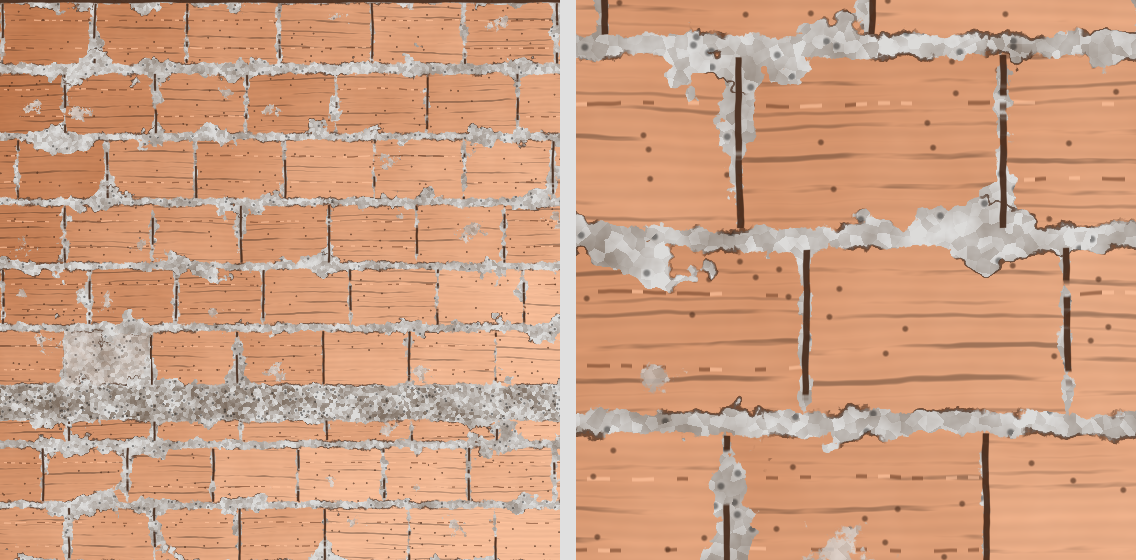
Left, the full canvas; right, a detail of the centre.
Write a WebGL 1 fragment shader that draws this texture.

```glsl
precision highp float;
// Wall of ribbed hollow clay bricks with ragged mortar and a rough concrete band.
uniform vec2 u_resolution;

const vec3 CLAY_DEEP = vec3(0.72, 0.45, 0.29);
const vec3 CLAY_PALE = vec3(0.94, 0.72, 0.58);
const vec3 MORTAR_PALE = vec3(0.83, 0.82, 0.81);
const vec3 MORTAR_DARK = vec3(0.50, 0.44, 0.39);
const vec3 SHADOW = vec3(0.27, 0.16, 0.10);
const float BAND_LOW = 0.254;        // concrete band limits
const float BAND_TOP = 0.307;
const float LOWER_COURSE = 0.107;    // course height below the band
const float LOWER_SHIFT = 0.008;
const float UPPER_COURSE = 0.1055;   // first course height above the band
const float UPPER_GROWTH = 0.0017;   // courses grow taller upwards
const float BRICK_LENGTH = 0.152;
const float LENGTH_GROWTH = 0.0002;
const float BED_HALF = 0.0065;
const float HEAD_HALF = 0.0028;
const float RIB_FREQUENCY = 690.0;

float hash(vec2 p) {
  return fract(sin(dot(p, vec2(127.1, 311.7))) * 43758.545);
}

// Layered rotated sines, centred on 0.5
float waves(vec2 p) {
  float sum = 0.0, gain = 0.5;
  for (int i = 0; i < 5; i++) {
    sum += gain * sin(p.x + 1.3 * sin(p.y)) * cos(p.y + 1.3 * sin(0.7 * p.x));
    p = mat2(1.6, 1.2, -1.2, 1.6) * p + 3.1;
    gain *= 0.6;
  }
  return 0.5 + 0.8 * sum;
}

// Cellular noise: distance to nearest grain, random value of that grain
vec2 grains(vec2 p) {
  vec2 cell = floor(p), best = vec2(9.0, 0.0);
  for (int j = -1; j <= 1; j++) {
    for (int i = -1; i <= 1; i++) {
      vec2 c = cell + vec2(float(i), float(j));
      float d = length(c + vec2(hash(c), hash(c + 41.3)) - p);
      if (d < best.x) best = vec2(d, hash(c + 17.7));
    }
  }
  return best;
}

// Course number, lower edge and upper edge
vec3 courseAt(float y) {
  if (y > BAND_TOP) {
    float a = UPPER_COURSE, b = UPPER_GROWTH;
    float k = floor((sqrt(a * a + 4.0 * b * (y - BAND_TOP)) - a) / (2.0 * b));
    float low = BAND_TOP + k * (a + b * k);
    return vec3(k + 3.0, low, low + a + b * (2.0 * k + 1.0));
  }
  float row = floor((y + LOWER_SHIFT) / LOWER_COURSE);
  float low = row * LOWER_COURSE - LOWER_SHIFT;
  return vec3(row, low, min(low + LOWER_COURSE, BAND_LOW));
}

float jointOffset(float row) {
  float odd = mod(row, 2.0);
  if (row < 2.5) return mix(0.123, 0.0755, odd);
  return mix(0.004, 0.115, odd) + 0.027 * step(abs(row - 6.0), 0.5);
}

float cover(float d, float soft) {
  return 1.0 - smoothstep(-soft, soft, d);
}

vec3 clay(vec2 p, vec2 id, float t) {
  float seed = hash(id + 3.3);
  float light = 0.05 + 0.6 * p.x + 0.45 * (1.0 - p.y) + 0.24 * (seed - 0.5);
  light += 0.16 * (waves(p * 16.0 + seed * 20.0) - 0.5);
  vec3 color = mix(CLAY_DEEP, CLAY_PALE, clamp(light, 0.0, 1.0));
  // Wavy, broken ribs
  float v = p.y + 0.07 * (seed - 0.5) * p.x + 0.005 * waves(vec2(p.x * 11.0, p.y * 25.0) + seed * 30.0);
  float rib = sin(v * RIB_FREQUENCY) + 0.6 * sin(v * RIB_FREQUENCY * 0.43 + seed * 9.0);
  float broken = smoothstep(0.3, 0.85, waves(vec2(p.x * 14.0, p.y * 80.0) + seed * 50.0));
  color *= 1.02 + 0.018 * rib - 0.32 * smoothstep(0.5, 1.5, rib) * broken;
  // Dashed grooves and pits
  float groove = min(abs(t - 0.3), abs(t - 0.7)) * 0.11 - 0.0011;
  vec2 dash = vec2(floor(p.x * 150.0), floor(t * 2.0) + id.y * 5.0);
  float on = step(0.5, hash(dash)) * step(0.35, hash(id + floor(t * 2.0) * 7.0));
  vec3 dashColor = mix(SHADOW * 1.7, CLAY_PALE * 1.08, step(0.6, hash(dash + 5.0)));
  color = mix(color, dashColor, 0.6 * on * cover(groove, 0.0008));
  vec2 pit = grains(p * 60.0);
  return mix(color, SHADOW, 0.6 * step(0.82, pit.y) * cover(pit.x - 0.1, 0.05));
}

vec3 mortar(vec2 p, float band) {
  vec2 grain = grains(p * 150.0);
  float tone = 0.8 + 0.5 * (waves(p * 45.0) - 0.5) + 0.5 * (grain.y - 0.5);
  float smear = cover(length((p - vec2(0.84, 0.287)) * vec2(0.35, 1.0)) - 0.018, 0.012);
  tone -= band * (1.0 - smear) * (0.28 - 0.18 * p.x + 0.5 * (0.5 - grain.y));
  vec3 color = mix(MORTAR_DARK, MORTAR_PALE, clamp(tone, 0.0, 1.1));
  return color * (1.0 - 0.4 * step(0.92 - 0.1 * band, hash(vec2(grain.y, 2.0))) * cover(grain.x - 0.3, 0.15));
}

void main() {
  vec2 p = gl_FragCoord.xy / u_resolution;
  float soft = 0.8 / min(u_resolution.x, u_resolution.y);
  float ragged = waves(p * 120.0) - 0.5;
  vec2 q = p + 0.003 * (vec2(waves(p * 19.0), waves(p.yx * 17.0 + 8.0)) - 0.5);

  // Brick layout
  vec3 course = courseAt(q.y);
  float row = course.x, pitch = BRICK_LENGTH + LENGTH_GROWTH * row * row;
  float along = (q.x - jointOffset(row)) / pitch;
  vec2 id = vec2(floor(along), row);
  vec2 joint = vec2(floor(along + 0.5), row);
  float t = (q.y - course.y) / (course.z - course.y);
  float headX = (along - joint.x) * pitch;
  float bedGap = min(q.y - course.y, course.z - q.y);
  float bedHalf = BED_HALF + 0.003 * step(abs(row + step(0.5, t) - 8.0), 0.5);

  // Mortar: beds, heads, spills, blobs and one plastered brick
  float spill = 0.055 * max(waves(p * 24.0) - 0.62, 0.0);
  float bed = bedGap - bedHalf - spill + 0.006 * ragged;
  float head = abs(headX) - HEAD_HALF * (0.5 + hash(joint)) - 0.6 * spill + 0.006 * ragged;
  vec2 center = vec2(jointOffset(row) + (id.x + 0.15 + 0.7 * hash(id + 1.1)) * pitch,
                     mix(course.y, course.z, 0.2 + 0.6 * hash(id + 2.2)));
  float blob = length((p - center) * vec2(0.8, 1.0)) - 0.011 * hash(id + 6.6) + 0.028 * ragged;
  blob += step(hash(id + 9.4), 0.55);
  float plaster = step(abs(row - 3.0) + abs(id.x), 0.5);
  float fill = max(cover(min(bed, head), soft), 0.8 * cover(blob, 0.003));
  fill = max(fill, plaster * (0.9 + 0.1 * ragged));
  float band = cover(max(BAND_LOW - 0.003 - p.y, p.y - BAND_TOP - 0.003) + 0.006 * ragged, 0.002);
  vec3 color = mix(clay(p, id, t), mortar(p, band), max(fill, band));

  // Open head joints and shadowed bed edges
  float open = smoothstep(0.4, 0.55, waves(vec2(joint.x * 5.3 + row * 2.7, p.y * 38.0)) + 0.5 * hash(joint + 4.4) - 0.2);
  float gap = cover(abs(headX - 0.001) - 0.0019, soft) * open * cover(bedHalf - bedGap, soft);
  float lip = cover(abs(bed) - 0.0012, soft) * smoothstep(0.45, 0.7, waves(vec2(p.x * 42.0, row * 4.0 + floor(t * 2.0))));
  float shade = max(gap * (1.0 - plaster), 0.75 * lip * (1.0 - band));
  shade = max(shade, smoothstep(0.994, 0.997, q.y));
  gl_FragColor = vec4(clamp(mix(color, SHADOW, 0.92 * shade), 0.0, 1.0), 1.0);
}
```
